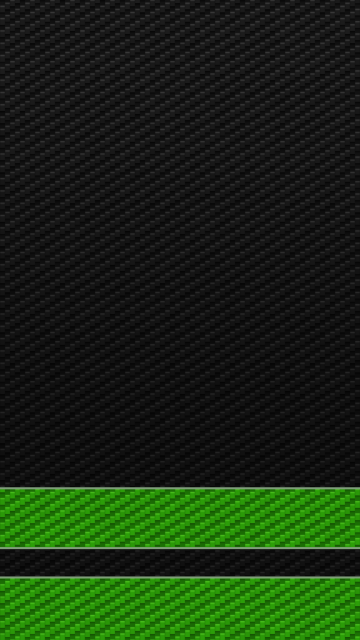
Reproduce this pattern procedurally as a Shadertoy shader.

```glsl
#define COLUMNS 72.0
#define TWILL_ROWS 52.0
#define UPPER_EDGE 0.2370
#define MIDDLE_EDGE 0.1435
#define LOWER_EDGE 0.0977
#define TRIM_HALF 0.0016
#define TRIM_COLOR vec3(0.50, 0.62, 0.48)
#define GREEN_LIGHT vec3(0.165, 0.600, 0.030)
#define GREEN_DARK vec3(0.105, 0.430, 0.015)

float hash(vec2 p) {
    return fract(sin(dot(p, vec2(127.1, 311.7))) * 43758.5453);
}

// Soft step centred on an edge
float above(float edge, float value, float blur) {
    return smoothstep(edge - blur, edge + blur, value);
}

// Twill weave: x = raised tow, y = top glint, z = seam shadow, w = fibre tone
vec4 twill(vec2 uv, vec2 pixel) {
    float across = uv.x * COLUMNS;
    float column = floor(across);
    float along = uv.y * TWILL_ROWS - column * 0.25;
    float phase = fract(along);
    float blur = pixel.y * TWILL_ROWS * 0.6;

    float raised = above(0.0, phase, blur) - above(0.54, phase, blur)
                 + above(1.0, phase, blur);
    float sideGap = abs(fract(across) - 0.5);
    float body = 1.0 - smoothstep(0.34, 0.52, sideGap);
    float glint = exp(-pow((phase - 0.49) / 0.075, 2.0)) * body;
    float under = exp(-pow((phase - 0.94) / 0.09, 2.0));
    float seam = max((1.0 - body) * raised, under);
    float tone = hash(vec2(column, floor(along))) - 0.5;
    return vec4(raised, glint, seam, tone);
}

// Thin bevelled strip around a horizontal edge
float trim(float y, float edge, float blur) {
    return 1.0 - above(TRIM_HALF, abs(y - edge), blur);
}

void mainImage(out vec4 fragColor, in vec2 fragCoord) {
    vec2 uv = fragCoord / iResolution.xy;
    vec2 pixel = 1.0 / iResolution.xy;
    float blur = pixel.y * 0.6;
    vec4 weave = twill(uv, pixel);

    // Black cloth, brighter toward the top
    float light = mix(0.78, 1.25, smoothstep(0.25, 1.0, uv.y));
    float gray = mix(0.055, 0.083, weave.x) + 0.085 * weave.y
               - 0.025 * weave.z + 0.012 * weave.w;
    vec3 black = vec3(gray * light);

    // Green cloth
    vec3 green = mix(GREEN_DARK, GREEN_LIGHT, weave.x);
    green += vec3(0.10, 0.11, 0.07) * weave.y;
    green *= 1.0 - 0.20 * weave.z + 0.08 * weave.w;

    // Two green bands around a black one
    float upperBand = above(MIDDLE_EDGE, uv.y, blur) - above(UPPER_EDGE, uv.y, blur);
    float lowerBand = 1.0 - above(LOWER_EDGE, uv.y, blur);
    vec3 color = mix(black, green, upperBand + lowerBand);

    // Pale trim lines
    float lines = trim(uv.y, UPPER_EDGE, blur)
                + trim(uv.y, MIDDLE_EDGE, blur)
                + trim(uv.y, LOWER_EDGE, blur);
    color = mix(color, TRIM_COLOR, clamp(lines, 0.0, 1.0));

    fragColor = vec4(color, 1.0);
}
```
